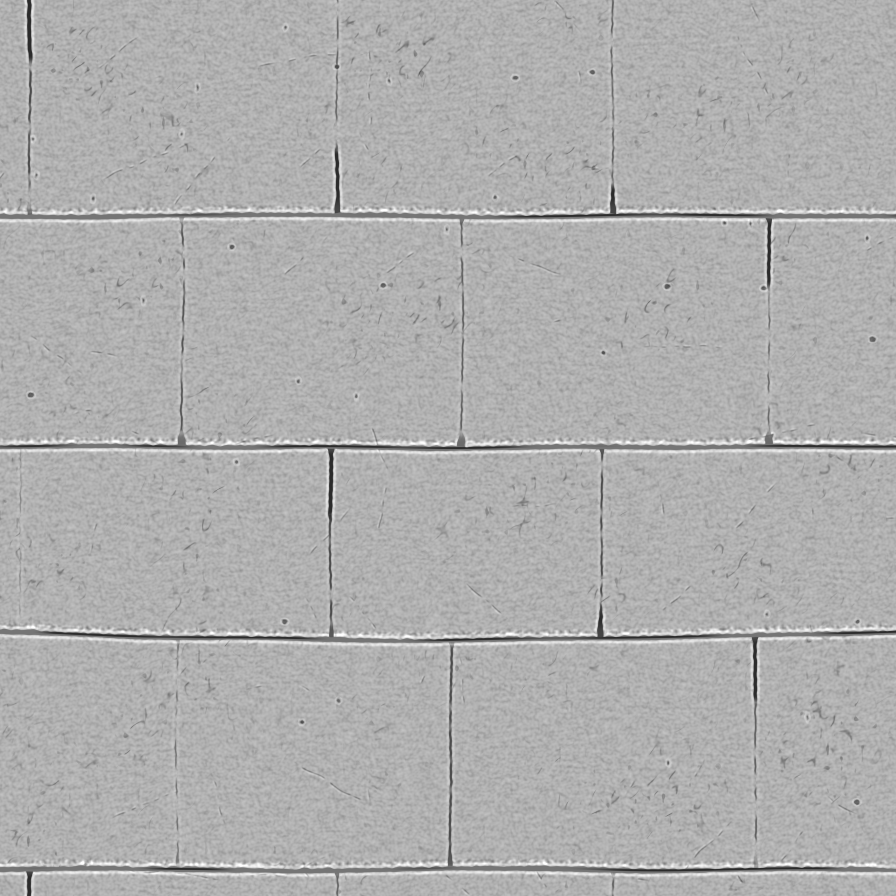
Write a Shadertoy shader that draws this texture map.

```glsl
// Painted block wall in flat grey relief: four uneven courses of three blocks.
// Each course stores its bed height and joint positions; gradient noise adds
// brushed grain, ragged gaps and pale lips, and hashed cells add scratches and pits.

const float PI = 3.14159;
const mat2 TURN = mat2(.8, .6, -.6, .8);

// Bed joint of each course, bottom up: height, sag at mid width
const vec2 BEDS[4] = vec2[4](
    vec2(.029, .0), vec2(.2955, .0105), vec2(.501, .0), vec2(.759, .0));

// Upright joints: x, strength, length of the open part (+ from top, - from bottom)
const vec3 JOINTS[12] = vec3[12](
    vec3(.197, .3, 0.), vec3(.503, 1., 0.), vec3(.844, .5, .075),
    vec3(.022, .1, 0.), vec3(.369, .8, .08), vec3(.671, .7, -.03),
    vec3(.204, .6, 0.), vec3(.516, .5, 0.), vec3(.858, .4, .08),
    vec3(.033, .85, .1), vec3(.376, .45, -.075), vec3(.684, .5, -.035));

vec2 hash2(vec2 p) {
    vec3 q = fract(p.xyx * vec3(.1031, .103, .0973));
    q += dot(q, q.yzx + 33.33);
    return fract((q.xx + q.yz) * q.zy);
}
float corner(vec2 cell, vec2 offset) {
    float a = 2. * PI * hash2(cell).x;
    return dot(vec2(cos(a), sin(a)), offset);
}
float gradientNoise(vec2 p) {
    vec2 i = floor(p), f = p - i, u = f * f * f * (f * (f * 6. - 15.) + 10.);
    vec2 e = vec2(1, 0);
    return mix(mix(corner(i, f), corner(i + e, f - e), u.x),
               mix(corner(i + e.yx, f - e.yx), corner(i + 1., f - 1.), u.x), u.y);
}
float inside(float d, float halfWidth, float soft) {
    return 1. - smoothstep(halfWidth - soft, halfWidth + soft, d);
}
float ridge(float d, float width) { return exp(-d * d / (width * width)); }

float bedHeight(int i, float x) {
    return BEDS[i].x - BEDS[i].y * sin(PI * x)
         + .004 * gradientNoise(vec2(x * 5., float(i) * 7.3 + .4));
}

// Brushed grain, specks and broken hairline cracks of one block face
float faceGrain(vec2 p, vec2 seed) {
    vec2 q = p + seed * 9.;
    q.y += (seed.x - .5) * .12 * p.x + .006 * gradientNoise(q * 14.);
    vec2 turned = TURN * q;
    float grain = .05 * gradientNoise(q * vec2(45, 240))
                + .055 * gradientNoise(turned * vec2(150, 190))
                + .08 * gradientNoise(TURN * turned * vec2(300, 270));
    grain *= grain > 0. ? .8 : 1.15;
    float worn = smoothstep(-.05, .45, gradientNoise(q * 9.));
    float broken = smoothstep(.1, .35, gradientNoise(turned * 62.));
    float vein = ridge(gradientNoise(turned * vec2(75, 42)), .07) * broken;
    float speck = smoothstep(.36, .55, gradientNoise(q * vec2(130, 95)));
    return grain - vein * (.03 + .17 * worn) - speck * (.05 + .12 * worn);
}

// Scattered thin scratches with a bright side
float scratches(vec2 p, float cells) {
    float sum = 0.;
    for (int k = 0; k < 9; k++) {
        vec2 cell = floor(p * cells) + vec2(k % 3 - 1, k / 3 - 1);
        vec2 place = hash2(cell + 31.), kind = hash2(cell + 77.);
        float a = PI * kind.x;
        vec2 dir = vec2(cos(a), sin(a)), v = p - (cell + place) / cells;
        float along = dot(v, dir), across = dot(v, vec2(-dir.y, dir.x));
        across += .004 * gradientNoise(vec2(along * 35., kind.y * 40.));
        float mask = step(place.y, .45) * inside(abs(along), mix(.1, .6, kind.y * kind.y) / cells, .008);
        mask *= smoothstep(-.15, .3, gradientNoise(vec2(along * 110., kind.x * 50.)));
        sum += mask * (.07 * ridge(across - .0018, .001) - .17 * ridge(across, .0009));
    }
    return sum;
}

// Scattered small holes with a pale rim
float pits(vec2 p, float cells) {
    vec2 cell = floor(p * cells), kind = hash2(cell + 11.);
    vec2 v = p - (cell + .2 + .6 * hash2(cell + 53.)) / cells;
    float size = mix(.001, .0035, kind.y * kind.y);
    float d = length(v * vec2(1., mix(.5, 1.3, kind.y))) + .001 * gradientNoise(p * 260.);
    return step(kind.x, .12) * (.08 * ridge(d - size - .0018, .001) - .32 * inside(d, size, .001));
}

void mainImage(out vec4 fragColor, in vec2 fragCoord) {
    vec2 p = fragCoord / iResolution.xy, wall = p;
    float soft = max(.0007, .7 / iResolution.y);

    // Find the course; the strip below the lowest bed belongs to the top course
    if (p.y < bedHeight(0, p.x)) wall.y += 1.;
    int row = 0;
    for (int i = 1; i < 4; i++) if (wall.y > bedHeight(i, p.x)) row = i;
    float above = wall.y - bedHeight(row, p.x);
    float below = bedHeight((row + 1) % 4, p.x) + (row == 3 ? 1. : 0.) - wall.y;

    // Upright joints: pale lip, gap coverage and gap tone
    float lip = 0., gap = 0., gapTone = .4, block = 0.;
    for (int j = 0; j < 3; j++) {
        vec3 joint = JOINTS[row * 3 + j];
        block += step(joint.x, p.x);
        float lane = float(row * 3 + j) * 5.7 + .3;
        float bend = .003 * gradientNoise(vec2(wall.y * 9., lane)) + .0012 * gradientNoise(vec2(wall.y * 130., lane));
        float d = abs(fract(p.x - joint.x - bend + .5) - .5);
        float open = joint.z == 0. ? 0. : inside(joint.z > 0. ? below : above, abs(joint.z), .008);
        float foot = max(inside(above, .014, .008) * (row == 2 ? 1. : .4), .5 * inside(below, .006, .004));
        foot *= smoothstep(.1, .4, joint.y);
        float broken = smoothstep(-.3, .2, gradientNoise(vec2(wall.y * 55., lane)) + joint.y * .35 - .15);
        float w = .0006 + .0007 * joint.y + .0009 * open + .0034 * foot;
        float cover = inside(d, w, soft) * max(max(open, foot), broken * min(1., joint.y + .3));
        gapTone = mix(gapTone, mix(mix(.3, .17, open), .42, foot), step(gap, cover));
        gap = max(gap, cover);
        lip = max(lip, ridge(d - w - .0019, .0016) * (.03 + .05 * joint.y * broken + .11 * max(open, foot)));
    }

    // Bed joints: crumbled edge over the gap, cleaner edge under it
    bool overGap = above < below;
    float bedDist = min(above, below), side = overGap ? 1. : -1.;
    float lane = float(overGap ? row : (row + 1) % 4) * 3.1 + .6;
    float ragged = gradientNoise(vec2(p.x * 120., lane + side));
    float bedWidth = .0024 + .001 * gradientNoise(vec2(p.x * 13., lane)) + (overGap ? .002 : .0006) * ragged;
    float lipGain = .2 + (overGap ? .25 : .06) * ragged;
    lip = max(lip, lipGain * ridge(bedDist - bedWidth - .0022, .0018));
    float crumbs = (overGap ? .35 : .1) * ridge(bedDist - .0075, .003) * gradientNoise(p * 210.);
    float deep = smoothstep(-.1, .2, gradientNoise(vec2(p.x * 7., lane + 9.)));
    float core = inside(abs(side * bedDist - .0006), .0011, soft) * deep;

    // Compose face, lips and gaps
    vec2 seed = hash2(vec2(mod(block, 3.) + 3., float(row) + 5.));
    float shade = .696 + faceGrain(wall, seed) + scratches(wall, 10.) + pits(wall, 17.) + lip + crumbs;
    shade = mix(shade, gapTone, gap);
    shade = mix(shade, mix(.46, .17, core), inside(bedDist, bedWidth, soft));
    fragColor = vec4(vec3(clamp(shade, 0., 1.)), 1.);
}
```
